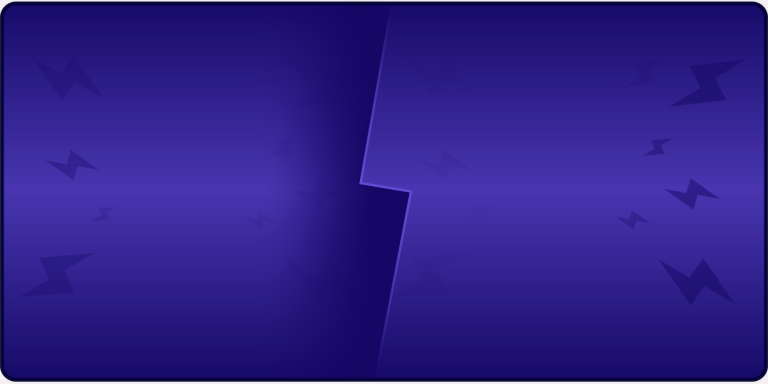
This background is drawn by a Shadertoy shader. Its source:

```glsl
#define EDGE_COLOR vec3(0.095, 0.04, 0.41)
#define GLOW_COLOR vec3(0.285, 0.21, 0.69)
#define SHADOW_COLOR vec3(0.085, 0.025, 0.395)
#define SEAM_COLOR vec3(0.38, 0.30, 0.83)
#define RIM_OUTER vec3(0.05, 0.05, 0.20)
#define RIM_INNER vec3(0.01, 0.00, 0.24)
#define PAPER_COLOR vec3(0.95, 0.94, 0.95)
#define TILE_WIDTH 0.971
#define SEAM_WIDTH 0.006
#define CORNER_RADIUS 0.042
#define RIM_WIDTH 0.010

// Upper and lower ends of the seam, with its two bends
const vec2 SEAM[4] = vec2[4](vec2(1.019, 1.0), vec2(0.936, 0.521),
                             vec2(1.067, 0.499), vec2(0.972, 0.0));

// Bolts in one tile: centre, half length, turn
const vec4 BOLTS[10] = vec4[10](
    vec4(0.177, 0.797, 0.107, -0.35), vec4(0.188, 0.570, 0.070, 0.0),
    vec4(0.271, 0.443, 0.039, 0.66), vec4(0.148, 0.284, 0.113, 0.70),
    vec4(0.706, 0.810, 0.065, 0.80), vec4(0.872, 0.784, 0.115, 0.73),
    vec4(0.742, 0.617, 0.045, 0.70), vec4(0.831, 0.495, 0.073, 0.0),
    vec4(0.677, 0.427, 0.044, 0.0), vec4(0.844, 0.266, 0.113, -0.35));
const float STRENGTH[10] = float[10](0.6, 0.75, 0.35, 0.7, 0.35,
                                     1.0, 0.8, 0.9, 0.7, 1.0);

// Outline of a unit bolt, symmetric about its centre
const vec2 OUTLINE[6] = vec2[6](vec2(-1.0, 0.18), vec2(-0.2, 0.03),
    vec2(-0.05, 0.56), vec2(1.0, -0.18), vec2(0.2, -0.03), vec2(0.05, -0.56));

float segmentDistance(vec2 p, vec2 a, vec2 b) {
    vec2 ap = p - a, ab = b - a;
    return length(ap - ab * clamp(dot(ap, ab) / dot(ab, ab), 0.0, 1.0));
}

float boltDistance(vec2 p) {
    float d = 1e3, side = 1.0;
    for (int i = 0; i < 6; i++) {
        vec2 a = OUTLINE[i], b = OUTLINE[(i + 1) % 6];
        d = min(d, segmentDistance(p, a, b));
        bool crosses = (a.y > p.y) != (b.y > p.y);
        if (crosses && p.x < a.x + (b.x - a.x) * (p.y - a.y) / (b.y - a.y)) side = -side;
    }
    return d * side;
}

// Signed distance to the seam, positive on the right
float seamDistance(vec2 p) {
    float d = 1e3, seamX = SEAM[0].x;
    for (int i = 0; i < 3; i++) {
        vec2 a = SEAM[i], b = SEAM[i + 1];
        d = min(d, segmentDistance(p, a, b));
        if (p.y <= a.y) seamX = mix(a.x, b.x, clamp((a.y - p.y) / (a.y - b.y), 0.0, 1.0));
    }
    return p.x > seamX ? d : -d;
}

float roundedBox(vec2 p, vec2 halfSize, float radius) {
    vec2 q = abs(p) - halfSize + radius;
    return length(max(q, 0.0)) + min(max(q.x, q.y), 0.0) - radius;
}

float coverage(float d, float soft) {
    return smoothstep(soft, -soft, d);
}

void mainImage(out vec4 fragColor, in vec2 fragCoord) {
    float soft = 0.75 / iResolution.y;
    vec2 p = fragCoord / iResolution.y;
    float halfWidth = 0.5 * iResolution.x / iResolution.y;
    p.x += 1.0 - halfWidth;

    // Horizontal band of light
    float height = abs(p.y - 0.505);
    vec3 color = mix(GLOW_COLOR, EDGE_COLOR, clamp(height / 0.485, 0.0, 1.0));

    // Two tiles of bolts, fainter near the middle
    float seam = seamDistance(p);
    float visible = mix(0.14, 0.6, smoothstep(0.2, 0.85, abs(p.x - 1.0)));
    visible *= p.x < 1.0 ? 0.85 : 1.0;
    vec2 tile = vec2(mod(p.x, TILE_WIDTH), p.y);
    for (int i = 0; i < 10; i++) {
        vec4 bolt = BOLTS[i];
        float c = cos(bolt.w), s = sin(bolt.w);
        vec2 q = mat2(c, -s, s, c) * (tile - bolt.xy) / bolt.z;
        float mask = coverage(boltDistance(q) * bolt.z, soft);
        color = mix(color, EDGE_COLOR, mask * visible * STRENGTH[i]);
    }

    // Shadow cast on the left panel
    float shadow = smoothstep(0.67, 1.0, p.x) * coverage(seam, soft);
    color = mix(color, SHADOW_COLOR, shadow);

    // Bright seam, fading towards its ends
    float line = coverage(abs(seam - 0.5 * SEAM_WIDTH) - 0.5 * SEAM_WIDTH, soft);
    color = mix(color, SEAM_COLOR, line * clamp(1.0 - height / 0.46, 0.0, 1.0));

    // Dark rim and rounded card
    float card = roundedBox(p - vec2(1.0, 0.501), vec2(halfWidth, 0.495), CORNER_RADIUS);
    color = mix(RIM_INNER, color, coverage(card + RIM_WIDTH, soft * 1.5));
    color = mix(RIM_OUTER, color, coverage(card + 0.4 * RIM_WIDTH, soft));
    color = mix(PAPER_COLOR, color, coverage(card, soft));
    fragColor = vec4(color, 1.0);
}
```
